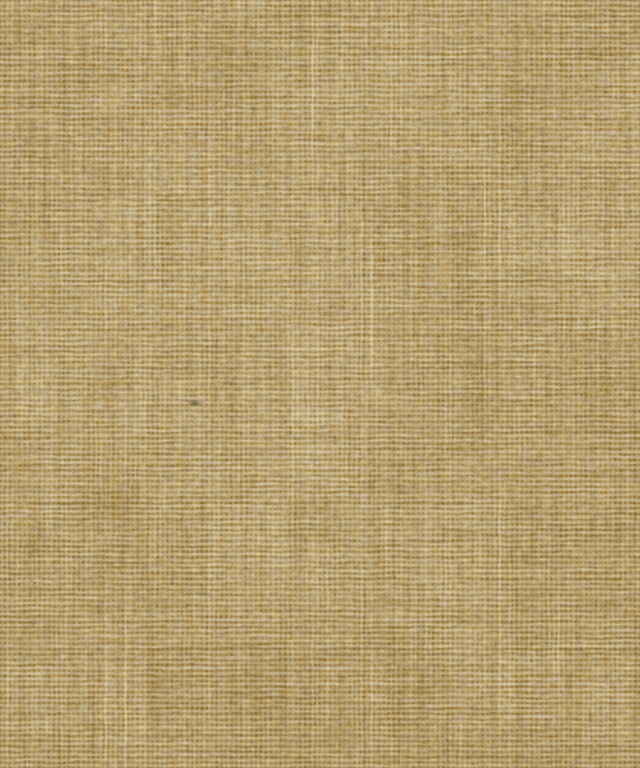
This texture is drawn by a WebGL 1 fragment shader. Its source:

```glsl
precision highp float;
// Plain woven straw-coloured linen with ribbed wefts, fine pale warps and soft mottling.

uniform vec2 u_resolution;

#define WARPS 130.0         // threads across
#define WEFTS 142.0         // threads down
#define WEFT_RELIEF 0.165   // contrast of the horizontal ribs
#define WARP_RELIEF 0.055   // contrast of the vertical threads
#define PIT_DEPTH 0.13      // darkness of holes between threads
#define WEFT_STREAK 0.17    // uneven tone along wefts
#define WARP_STREAK 0.20    // uneven tone along warps
#define FIBRE_GRAIN 0.25    // fine irregularity
#define MOTTLE 0.10         // broad cloudy patches
#define WOBBLE 0.25         // thread waviness, in threads

const float TAU = 6.2831853;
const vec3 SHADOW = vec3(0.56, 0.445, 0.225);
const vec3 STRAW = vec3(0.715, 0.622, 0.43);
const vec3 HIGHLIGHT = vec3(0.85, 0.79, 0.635);
const vec3 GOLD_SHIFT = vec3(0.02, 0.0, -0.05);
const vec2 NEP_CENTER = vec2(0.305, 0.475);
const vec2 NEP_RADIUS = vec2(0.009, 0.003);

float hash(vec2 p) {
  vec3 q = fract(vec3(p.xyx) * 0.1031);
  q += dot(q, q.yzx + 33.33);
  return fract((q.x + q.y) * q.z);
}

float cornerSlope(vec2 cell, vec2 offset) {
  float angle = TAU * hash(cell);
  return dot(vec2(cos(angle), sin(angle)), offset);
}

// Gradient noise, roughly -0.7 to 0.7
float noise(vec2 p) {
  vec2 i = floor(p), f = fract(p);
  vec2 w = f * f * f * (f * (f * 6.0 - 15.0) + 10.0);
  vec2 e = vec2(1.0, 0.0);
  float low = mix(cornerSlope(i, f), cornerSlope(i + e, f - e), w.x);
  float high = mix(cornerSlope(i + e.yx, f - e.yx),
                   cornerSlope(i + e.xx, f - e.xx), w.x);
  return mix(low, high, w.y);
}

// Sparse distinct yarns: one choice per thread, fading along its length
float boldYarn(float thread, float along, float seed) {
  float chosen = smoothstep(0.75, 1.0, hash(vec2(thread, seed)));
  return chosen * smoothstep(-0.2, 0.3, noise(vec2(along * 4.0, thread * 3.37 + seed)));
}

void main() {
  vec2 uv = gl_FragCoord.xy / u_resolution;
  vec2 threads = vec2(WARPS, WEFTS);

  // Thread coordinates with slight waviness
  vec2 p = uv * threads;
  p += WOBBLE * vec2(noise(uv * vec2(45.0, 30.0) + 11.0),
                     noise(uv * vec2(22.0, 60.0) + 47.0));
  vec2 cell = floor(p);

  // Thread relief fades when a thread becomes too small to resolve
  vec2 visible = 1.0 - smoothstep(0.4, 0.8, threads / u_resolution);
  vec2 ridge = -cos(TAU * p) * visible;
  vec2 crown = 0.5 + 0.5 * ridge;
  float weftStrength = 1.0 + 0.8 * noise(uv * vec2(14.0, 34.0) + 5.0);
  float warpStrength = 1.0 + 1.8 * noise(uv * vec2(38.0, 9.0) + 83.0);
  float tone = 0.545 + WEFT_RELIEF * weftStrength * ridge.y
                     + WARP_RELIEF * warpStrength * ridge.x;

  // Holes at the crossings vary from cell to cell
  float pit = (1.0 - crown.x) * (1.0 - crown.y);
  float opening = 0.2 + 1.6 * hash(floor(p + 0.5) + 19.0);
  tone -= PIT_DEPTH * pit * opening * visible.x * visible.y;

  // Uneven yarn tone, dark slubs across and pale threads upright
  float weftStreak = noise(vec2(uv.x * 9.0, p.y * 0.73));
  float warpStreak = noise(vec2(p.x * 0.71, uv.y * 5.0) + 137.0);
  tone += WEFT_STREAK * weftStreak + WARP_STREAK * warpStreak;
  tone += 0.20 * crown.x * boldYarn(cell.x, uv.y, 7.0);
  tone -= 0.12 * (1.0 - crown.y) * boldYarn(floor(p.y + 0.5), uv.x, 29.0);

  // Fine fibres and broad clouds
  float grain = noise(p * vec2(0.67, 1.13) + 211.0)
              + 0.7 * noise(p * vec2(1.7, 2.3) + 307.0);
  float cloud = noise(uv * vec2(3.5, 5.0) + 61.0)
              + 0.6 * noise(uv * vec2(9.0, 14.0) + 91.0);
  tone += FIBRE_GRAIN * grain + MOTTLE * cloud;

  // Gentle light from the upper middle
  vec2 fromLight = (uv - vec2(0.48, 0.68)) * vec2(0.9, 1.0);
  tone += 0.03 - 0.18 * dot(fromLight, fromLight);

  // Tone to colour, with golden drift in the yarn
  tone = clamp(tone, 0.0, 1.0);
  vec3 color = mix(SHADOW, STRAW, min(tone * 2.0, 1.0));
  color = mix(color, HIGHLIGHT, max(tone * 2.0 - 1.0, 0.0));
  color += GOLD_SHIFT * noise(p * vec2(0.37, 0.61) + 401.0);

  // One small dark knot in the yarn
  vec2 nep = (uv - NEP_CENTER) / NEP_RADIUS;
  color *= 1.0 - 0.4 * exp(-dot(nep, nep));
  gl_FragColor = vec4(color, 1.0);
}
```
